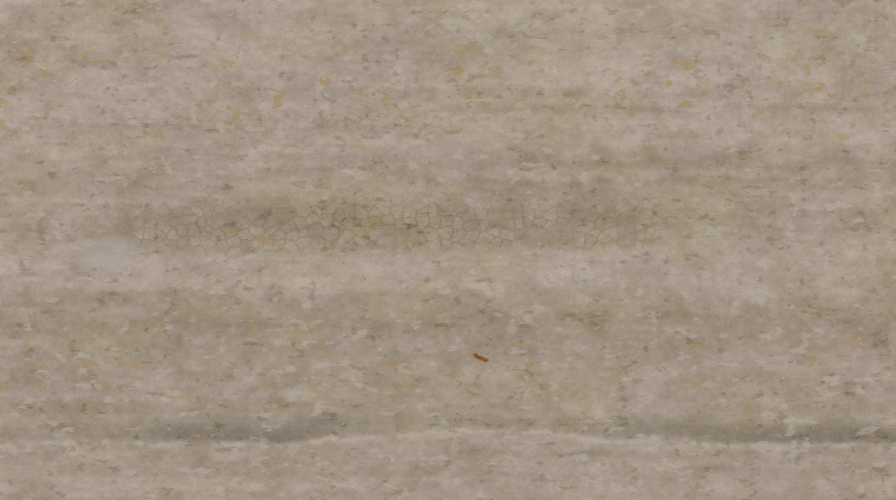
Write a Shadertoy shader that draws this texture.

```glsl
// Honed travertine slab: horizontal sediment bands, a pebbled seam, ochre flecks and a dark vein.

const float BASE_TONE = 0.583;                      // green level of plain stone
const vec2 CELL_DENSITY = vec2(42.0, 46.0);         // pebbles per canvas height
const vec3 OCHRE = vec3(0.63, 0.53, 0.36);
const vec3 RUST = vec3(0.46, 0.27, 0.11);
const vec3 CHALK = vec3(0.70, 0.67, 0.62);
const vec3 LILAC = vec3(0.67, 0.63, 0.61);
const float GRAIN = 0.075;
const float MOTTLE = 0.11;
const float STREAKS = 0.07;

float hash(vec2 p) {
    vec3 q = fract(vec3(p.xyx) * 0.1031);
    q += dot(q, q.yzx + 33.33);
    return fract((q.x + q.y) * q.z);
}

float noise(vec2 p) {
    vec2 i = floor(p), f = fract(p);
    f = f * f * (3.0 - 2.0 * f);
    float low = mix(hash(i), hash(i + vec2(1, 0)), f.x);
    float high = mix(hash(i + vec2(0, 1)), hash(i + vec2(1, 1)), f.x);
    return mix(low, high, f.y);
}

float fbm(vec2 p) {
    float sum = 0.0, amp = 0.53;
    for (int i = 0; i < 4; i++) {
        sum += amp * noise(p);
        p = mat2(1.6, 1.2, -1.2, 1.6) * p + 17.3;
        amp *= 0.5;
    }
    return sum;
}

// x: gap between the two nearest cell centres (0 on an edge), y: random cell value
vec2 pebbles(vec2 p) {
    vec2 i = floor(p);
    float near = 9.0, next = 9.0, id = 0.0;
    for (int y = -1; y <= 1; y++)
    for (int x = -1; x <= 1; x++) {
        vec2 c = i + vec2(x, y);
        vec2 centre = c + 0.1 + 0.8 * vec2(hash(c), hash(c + 71.7));
        float d = length(p - centre);
        if (d < near) { next = near; near = d; id = hash(c + 31.1); }
        else next = min(next, d);
    }
    return vec2(next - near, id);
}

float band(float y, float centre, float width) {
    float d = (y - centre) / width;
    return exp(-d * d);
}

float span(float x, float a, float b, float soft) {
    return smoothstep(a - soft, a + soft, x) * (1.0 - smoothstep(b - soft, b + soft, x));
}

float blob(vec2 p, vec2 centre, vec2 radius) {
    return 1.0 - smoothstep(0.6, 1.2, length((p - centre) / radius));
}

void mainImage(out vec4 fragColor, in vec2 fragCoord) {
    vec2 p = fragCoord / iResolution.y;
    float broad = fbm(p * vec2(3.0, 9.0)) - 0.5;
    float mottle = fbm(p * vec2(20.0, 32.0) + 5.0) - 0.5;
    float fine = fbm(p * vec2(75.0, 95.0) + 40.0) - 0.5;
    float x = p.x + 0.25 * broad;
    float y = p.y + 0.035 * broad + 0.025 * mottle;

    // Broad sediment bands
    float tone = BASE_TONE + 0.022 * smoothstep(0.60, 0.75, y);
    tone -= 0.035 * band(y, 0.895, 0.025) * span(x, 0.66, 1.0, 0.1);
    tone -= 0.022 * band(y, 0.665, 0.035) * mix(0.6, 1.0, smoothstep(0.7, 1.3, x));
    tone += 0.028 * band(y, 0.46, 0.05);
    tone -= 0.032 * band(y, 0.345, 0.06);
    tone -= 0.018 * band(y, 0.22, 0.05);
    tone += STREAKS * (fbm(vec2(p.x * 1.8, y * 55.0)) - 0.5);
    tone += MOTTLE * mottle + 0.03 * broad;

    // Pebbled seam with a crisp lower edge, and fainter pebbles higher up
    vec2 cell = pebbles(p * CELL_DENSITY + 0.5 * fine);
    float rim = 1.0 - smoothstep(0.03, 0.24, cell.x);
    float seam = smoothstep(0.485, 0.515, y) * (1.0 - smoothstep(0.565, 0.63, y));
    seam *= span(x, 0.2, 1.27, 0.1);
    float faint = 0.22 * band(y, 0.81, 0.07) + 0.55 * band(y, 0.755, 0.022) * span(x, 0.35, 1.0, 0.12);
    tone += seam * (0.035 * cell.y - 0.045 - 0.055 * rim * smoothstep(-0.25, 0.15, mottle));
    tone -= faint * (0.045 * rim + 0.015);

    // Dark vein resting on a thin chalk line
    float lineY = 0.113 + 0.025 * band(p.x, 0.98, 0.25) + 0.018 * (noise(p * vec2(9.0, 3.0)) - 0.5);
    float above = p.y - lineY + 0.012 * mottle;
    float strength = span(x, 0.27, 0.74, 0.12) + 0.85 * smoothstep(1.1, 1.55, x) + 0.3;
    float vein = strength * smoothstep(-0.004, 0.012, above) * (1.0 - smoothstep(0.02, 0.06, above));
    tone -= 0.105 * vein * (0.85 + 0.8 * mottle);

    // Grain and small brown pits
    tone += GRAIN * fine + 0.028 * (noise(p * 260.0) - 0.5);
    float pit = smoothstep(0.66, 0.78, fbm(p * vec2(48.0, 80.0) + 90.0));
    tone -= 0.06 * pit;

    // Stone colour: darker layers are browner, the vein is greyer
    float light = smoothstep(0.42, 0.64, tone);
    vec3 col = vec3(tone) + vec3(0.052, 0.0, -mix(0.076, 0.051, light));
    float warm = smoothstep(-0.05, 0.2, fbm(p * vec2(5.0, 13.0) + 60.0) - 0.5);
    col.b -= 0.018 * warm;
    col += vec3(-0.008, 0.0, 0.014) * min(vein, 1.0);

    // Ochre and chalk flecks gathered along some layers
    float ochreZone = 0.3 + 0.7 * band(y, 0.82, 0.08) + 0.5 * band(y, 0.27, 0.07) + 0.4 * seam;
    float ochre = smoothstep(0.66, 0.76, fbm(p * vec2(34.0, 48.0) + 140.0));
    col = mix(col, OCHRE, 0.65 * ochre * min(ochreZone, 1.0));
    float chalk = smoothstep(0.65, 0.78, fbm(p * vec2(36.0, 70.0) + 210.0));
    col = mix(col, CHALK, 0.55 * chalk * (1.0 - seam));
    float chalkLine = band(above, -0.002, 0.005) * smoothstep(-0.25, 0.2, mottle + fine);
    col = mix(col, CHALK, 0.6 * chalkLine);

    // Lone inclusions: lilac stain, pale shell, rust spot
    vec2 q = p + 0.03 * vec2(mottle, fine);
    col = mix(col, LILAC, 0.55 * blob(q, vec2(0.22, 0.495), vec2(0.06, 0.035)));
    col = mix(col, CHALK, 0.45 * blob(q, vec2(0.595, 0.212), vec2(0.04, 0.018)));
    col = mix(col, RUST, 0.8 * blob(q, vec2(0.958, 0.283), vec2(0.014, 0.008)));

    fragColor = vec4(clamp(col, 0.0, 1.0), 1.0);
}
```
